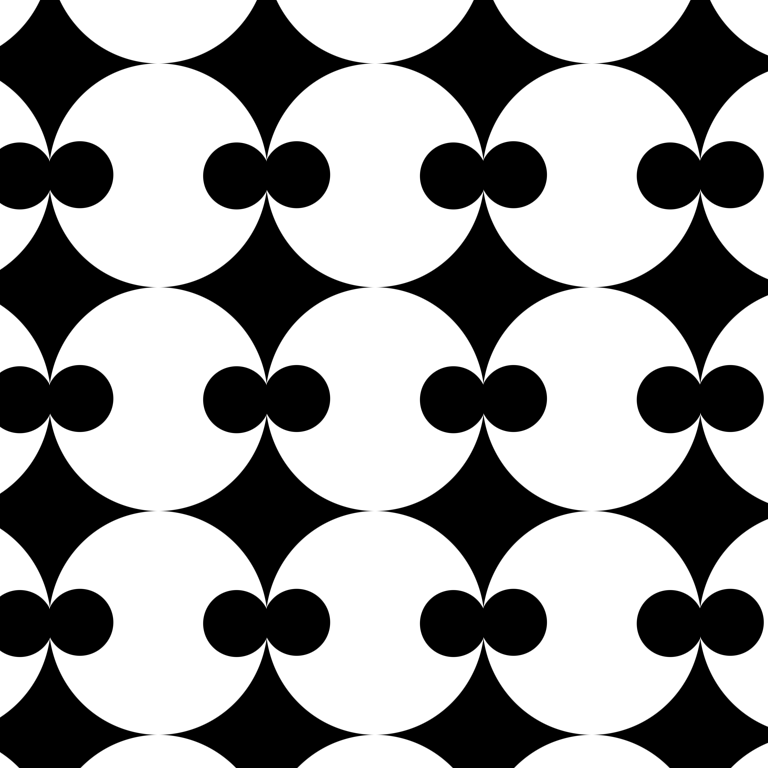
A three.js fragment shader for this pattern:

```glsl
varying vec2 vUv;

const vec2 PERIOD = vec2(0.2823, 0.2914);

// Soft coverage of a shape from its signed distance
float coverage(float dist) {
  return 1.0 - smoothstep(-0.001, 0.001, dist);
}

// Position relative to the nearest repeat of an anchor point
vec2 tile(vec2 p, vec2 anchor) {
  return mod(p - anchor + 0.5 * PERIOD, PERIOD) - 0.5 * PERIOD;
}

float disc(vec2 p) {
  vec2 radii = vec2(0.1425, 0.1457);
  return coverage((length(p / radii) - 1.0) * radii.x);
}

float dot_(vec2 p, vec2 center) {
  return coverage(length(p - center) - 0.0436);
}

void main() {
  // White discs, summed with their neighbours so touching edges join cleanly
  vec2 p = tile(vUv, vec2(0.2061, 0.4803));
  vec2 toNeighbour = sign(p) * PERIOD;
  float white = disc(p)
    + disc(p - vec2(toNeighbour.x, 0.0))
    + disc(p - vec2(0.0, toNeighbour.y));
  white = min(white, 1.0);

  // Pair of overlapping black dots where discs meet side by side
  vec2 q = tile(vUv, vec2(0.3472, 0.4803));
  float pair = max(dot_(q, vec2(-0.0391, -0.0008)), dot_(q, vec2(0.0391, 0.0008)));

  gl_FragColor = vec4(vec3(white * (1.0 - pair)), 1.0);
}
```
